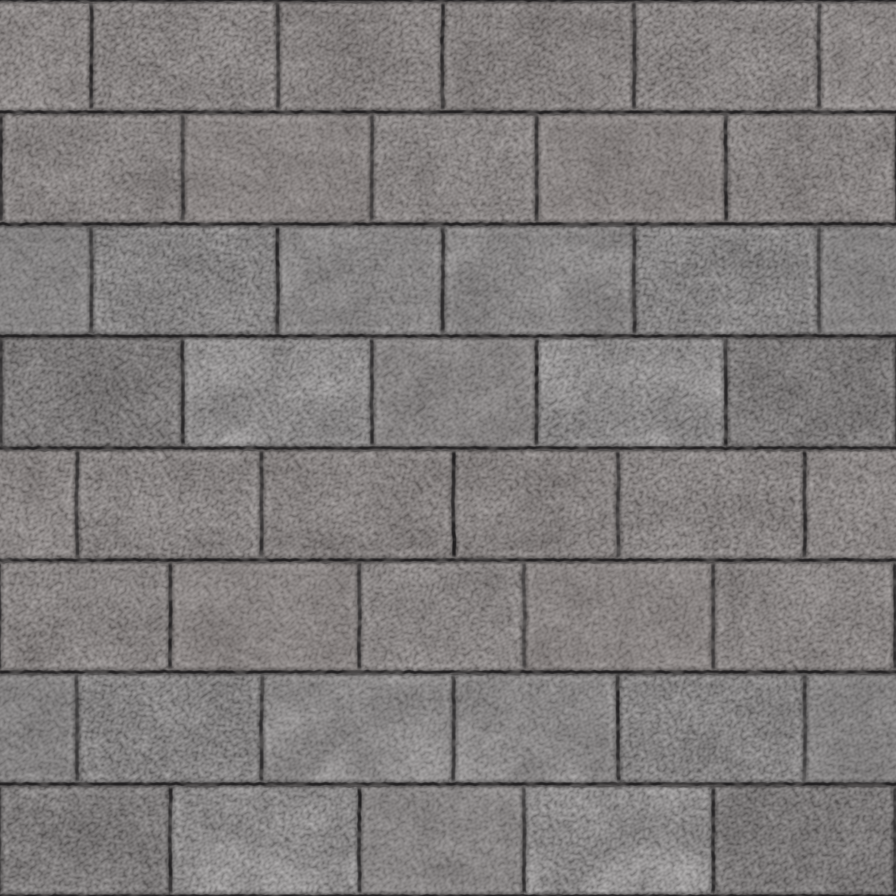
Reproduce this texture procedurally as a three.js fragment shader.

```glsl
varying vec2 vUv;

const float COURSES = 8.0;
const float BLOCKS = 5.0;
const vec3 CONCRETE = vec3(0.515, 0.503, 0.502);
const vec3 JOINT_DARK = vec3(0.125, 0.118, 0.123);
const vec3 JOINT_DUST = vec3(0.290, 0.280, 0.280);

float hash(vec2 p) {
  return fract(sin(dot(p, vec2(127.1, 311.7))) * 43758.545);
}

vec2 gradient(vec2 cell, vec2 period) {
  float angle = 6.28318 * hash(mod(cell, period));
  return vec2(cos(angle), sin(angle));
}

// Gradient noise, about -0.7 to 0.7, repeating after the given period
float noise(vec2 p, vec2 period) {
  vec2 i = floor(p), f = fract(p);
  vec2 u = f * f * f * (f * (f * 6.0 - 15.0) + 10.0);
  vec2 e = vec2(1.0, 0.0);
  float a = dot(gradient(i, period), f);
  float b = dot(gradient(i + e.xy, period), f - e.xy);
  float c = dot(gradient(i + e.yx, period), f - e.yx);
  float d = dot(gradient(i + e.xx, period), f - e.xx);
  return mix(mix(a, b, u.x), mix(c, d, u.x), u.y);
}

float tiledNoise(vec2 uv, vec2 frequency) {
  return noise(uv * frequency, frequency);
}

// Fine noise on a turned grid, so that no rows or columns show
float grain(vec2 uv, vec2 frequency, float angle) {
  float c = cos(angle), s = sin(angle);
  return noise(mat2(c, s, -s, c) * uv * frequency, vec2(1024.0));
}

float stroke(float d, float halfWidth, float softness) {
  return 1.0 - smoothstep(halfWidth - softness, halfWidth + softness, abs(d));
}

// Position of the k-th upright joint; odd courses are staggered
float jointX(float k, float odd) {
  float lap = floor(k / BLOCKS);
  float n = k - lap * BLOCKS;
  vec4 cuts = mix(vec4(0.208, 0.392, 0.606, 0.812), vec4(0.203, 0.414, 0.598, 0.809), odd);
  float cut = n < 0.5 ? 0.0 : n < 1.5 ? cuts.x : n < 2.5 ? cuts.y : n < 3.5 ? cuts.z : cuts.w;
  return lap + cut + mix(0.102, 0.001, odd);
}

// Returns left joint, right joint and block index
vec3 findBlock(float x, float odd) {
  vec3 block = vec3(-1.0, 2.0, 0.0);
  for (int i = -1; i <= 5; i++) {
    float k = float(i);
    float j = jointX(k, odd);
    if (j <= x) block = vec3(j, block.y, k);
    else block.y = min(block.y, j);
  }
  return block;
}

// Grainy concrete face with faint pits and cloudy discolouration
float faceTone(vec2 uv, float roughness) {
  float coarse = grain(uv, vec2(105.0, 150.0), 0.45);
  float fine = grain(uv, vec2(215.0, 260.0), -0.6);
  float clouds = tiledNoise(uv, vec2(14.0, 22.0)) + 0.7 * tiledNoise(uv, vec2(41.0, 47.0));
  float pits = smoothstep(0.15, 0.6, -fine - 0.4 * coarse);
  return roughness * (0.062 * coarse + 0.125 * fine - 0.03 * pits) + 0.055 * clouds;
}

void main() {
  // Courses count downward; the lower four mirror the upper four
  float down = (1.0 - vUv.y) * COURSES;
  float course = floor(down);
  float kind = mod(course, 4.0);
  float odd = mod(course, 2.0);
  float x = course < 3.5 ? vUv.x : 1.0 - vUv.x;

  vec3 block = findBlock(x, odd);
  float pairId = abs(mod(block.z, BLOCKS) - 1.5 - 0.5 * odd);
  vec2 seed = vec2(pairId * 2.0 + 3.0, kind + 7.0);

  // Signed distances to the nearest joints, slightly ragged
  float rise = 1.0 - fract(down);
  float bed = (fract(down + 0.5) - 0.5) / COURSES + 0.0008 * tiledNoise(vUv, vec2(24.0, 8.0));
  bed += 0.0013 * tiledNoise(vUv, vec2(150.0, 16.0));
  float toLeft = x - block.x, toRight = block.y - x;
  float nearId = mod(block.z + step(toRight, toLeft), BLOCKS);
  float upright = toLeft < toRight ? toLeft : -toRight;
  upright += 0.0012 * tiledNoise(vUv, vec2(5.0, 24.0)) + 0.0009 * tiledNoise(vUv, vec2(9.0, 130.0));
  float edge = min(abs(bed), abs(upright));

  // Block face and its tint
  float tone = 0.03 * (hash(seed) - 0.5) + faceTone(vUv, mix(0.8, 1.2, hash(seed + 11.0)));
  float warmth = mix(0.007, -0.002, step(1.5, kind)) + 0.004 * (hash(seed + 5.0) - 0.5);

  // Darker outer blocks, pale bloom low on the worn pairs
  tone -= 0.045 * step(2.5, kind) * step(1.5, pairId);
  float worn = step(1.5, kind) * step(abs(pairId - 0.75), 0.3);
  float bloom = tiledNoise(vec2(abs(x - 0.5), vUv.y), vec2(19.0, 16.0));
  tone += worn * (0.008 + 0.07 * smoothstep(-0.15, 0.4, bloom) * (1.0 - 0.7 * rise));

  // Light worn rim inside a soft dark edge
  tone += 0.025 * stroke(edge - 0.008, 0.003, 0.003);
  vec3 color = CONCRETE + tone + vec3(warmth, 0.0, -0.4 * warmth);
  color *= 1.0 - 0.25 * stroke(edge, 0.0035, 0.0035);

  // Upright joints of uneven strength, stopping short of the beds
  float strength = mix(0.6, 1.0, hash(vec2(nearId + 2.0, kind + 19.0)));
  strength *= 0.9 + 0.4 * tiledNoise(vUv, vec2(6.0, 19.0));
  float uprightLine = stroke(upright, 0.0019, 0.0013) * smoothstep(0.002, 0.007, abs(bed));
  float dust = smoothstep(-0.2, 0.5, tiledNoise(vUv, vec2(70.0, 110.0)));
  vec3 jointColor = mix(JOINT_DARK, JOINT_DUST, dust);
  color = mix(color, jointColor, clamp(uprightLine * strength, 0.0, 1.0));

  // Bed joints: dark core with a fainter broken line beneath
  float ledge = stroke(bed - 0.0028, 0.0010, 0.0010) * (0.3 + 0.5 * dust);
  color = mix(color, JOINT_DUST, ledge);
  color = mix(color, jointColor, 0.95 * stroke(bed, 0.0017, 0.0012));

  gl_FragColor = vec4(clamp(color, 0.0, 1.0), 1.0);
}
```
